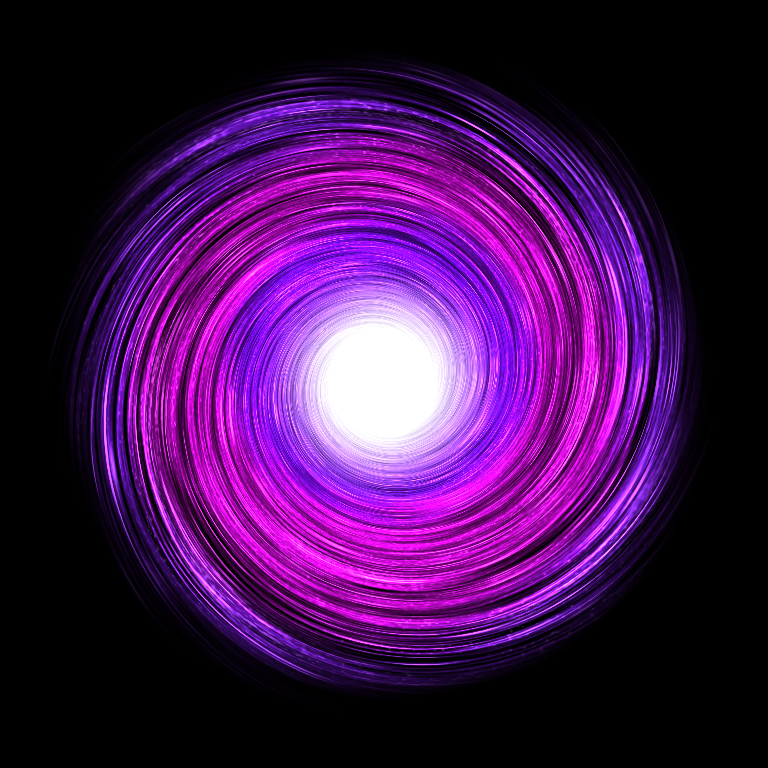
Give the GLSL for this background, as a three.js fragment shader.

```glsl
// Draws a glowing violet and magenta spiral vortex with a white core on black.
varying vec2 vUv;

#define TAU 6.2831853
#define CENTER vec2(0.497, 0.503)
#define PITCH 0.15
#define CORE_INNER 0.045
#define CORE_OUTER 0.168
#define DISC_RADIUS 0.435
#define EDGE_SOFTNESS 0.095
#define VIOLET vec3(0.48, 0.04, 0.96)
#define MAGENTA vec3(0.76, 0.04, 0.79)
#define OUTER_VIOLET vec3(0.47, 0.09, 0.88)
#define PALE_PINK vec3(0.96, 0.62, 1.0)

float hash(vec2 p) {
  vec3 q = fract(p.xyx * vec3(0.1031, 0.1030, 0.0973));
  q += dot(q, q.yzx + 33.33);
  return fract((q.x + q.y) * q.z);
}

// Value noise over (turn, spiral lane); both axes wrap, so no seam shows.
float streak(vec2 spiral, vec2 cells) {
  vec2 p = spiral * cells;
  vec2 i = floor(p);
  vec2 f = fract(p);
  f = f * f * (3.0 - 2.0 * f);
  vec2 lo = mod(i, cells) + cells.yx;
  vec2 hi = mod(i + 1.0, cells) + cells.yx;
  return mix(mix(hash(lo), hash(vec2(hi.x, lo.y)), f.x),
             mix(hash(vec2(lo.x, hi.y)), hash(hi), f.x), f.y);
}

// Soft arc along the spiral, centred on an angle in degrees and a radius.
float arm(vec2 polar, float degrees, float radius, float span, float width) {
  float turn = polar.x - radians(degrees);
  turn -= TAU * floor(turn / TAU + 0.5);
  float across = (log(polar.y / radius) - PITCH * turn) / width;
  float along = turn / span;
  return exp(-across * across - along * along);
}

void main() {
  vec2 p = vUv - CENTER;
  float r = max(length(p), 0.001);
  float angle = atan(p.y, p.x);
  vec2 polar = vec2(angle, r);
  float turn = angle / TAU;
  vec2 spiral = vec2(turn, log(r) / (TAU * PITCH) - turn);

  // Streaks, from wide bands to thin threads and grain
  float broad = streak(spiral, vec2(5.0, 17.0));
  float bands = streak(spiral, vec2(8.0, 52.0));
  float fine = streak(spiral, vec2(13.0, 118.0));
  float threads = streak(spiral, vec2(31.0, 211.0));
  float grain = streak(spiral, vec2(420.0, 190.0));
  float mixed = 0.2 * broad + 0.3 * bands + 0.28 * fine + 0.22 * threads;

  // Hue rings: violet, magenta, then violet again
  float ring = r - 0.022 * p.y / r + 0.03 * (broad - 0.5);
  vec3 hue = mix(VIOLET, MAGENTA, smoothstep(0.165, 0.225, ring));
  hue = mix(hue, OUTER_VIOLET, smoothstep(0.29, 0.36, ring + 0.03 * p.y / r));

  // Bright arms
  float arms = arm(polar, 28.0, 0.372, 0.38, 0.022);
  arms += arm(polar, 25.0, 0.292, 0.85, 0.022);
  arms += arm(polar, 187.0, 0.304, 0.36, 0.035);
  arms += arm(polar, 258.0, 0.247, 0.42, 0.035);
  arms += arm(polar, 236.0, 0.350, 0.34, 0.040);
  arms += arm(polar, 125.0, 0.385, 0.50, 0.030);
  arms += arm(polar, 318.0, 0.362, 0.40, 0.030);
  arms += 0.8 * arm(polar, 118.0, 0.165, 0.50, 0.060);

  // Streak brightness, with deeper gaps towards the rim
  float contrast = smoothstep(0.15, 0.37, r);
  float body = smoothstep(mix(0.05, 0.27, contrast), 0.82, mixed) * 1.45;
  body *= 0.8 + 0.4 * grain;
  body += arms * (0.25 + 0.55 * fine);
  float shine = smoothstep(0.62, 0.95, 0.5 * fine + 0.5 * threads);
  shine += arms * smoothstep(0.35, 0.9, 0.5 * threads + 0.5 * grain) * 0.7;
  shine += smoothstep(0.72, 1.0, grain) * smoothstep(0.5, 0.85, bands) * 0.45;
  vec3 color = hue * body + PALE_PINK * shine * 0.7;

  // Ragged rim
  float rim = r + 0.075 * (0.6 * broad + 0.4 * bands - 0.5);
  color *= 1.0 - smoothstep(DISC_RADIUS - EDGE_SOFTNESS, DISC_RADIUS, rim);

  // White core, feathered along the streaks
  float feather = 0.055 * (mixed - 0.5) * smoothstep(0.03, 0.11, r);
  float core = 1.0 - smoothstep(CORE_INNER, CORE_OUTER, r - feather);
  color += hue * 0.35 * exp(-pow(r / 0.19, 4.0));
  color = mix(color, vec3(1.0), clamp(core * 1.15, 0.0, 1.0));

  gl_FragColor = vec4(clamp(color, 0.0, 1.0), 1.0);
}
```
